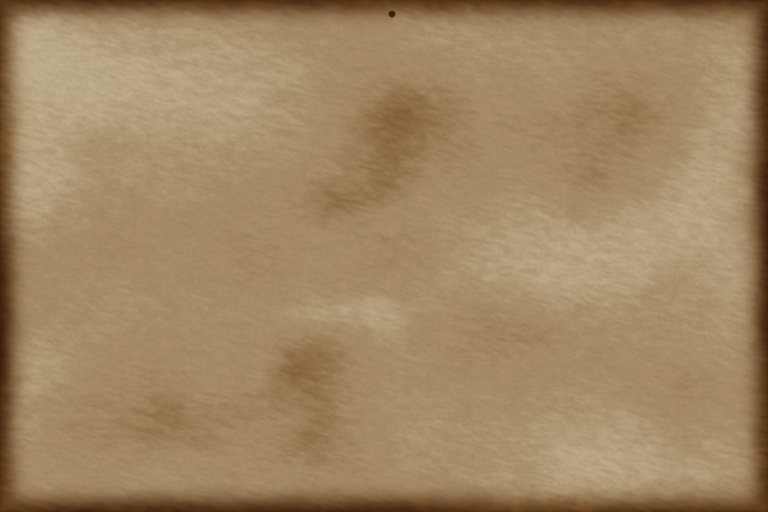
Write a WebGL 1 fragment shader that draws this texture.

```glsl
precision highp float;
uniform vec2 u_resolution;

#define ASPECT 1.5
#define EDGE_WIDTH 0.042
#define CLOUD_AMOUNT 0.62
#define FIBRE_AMOUNT 0.13
#define GRAIN_AMOUNT 0.045
#define HOLE_RADIUS 0.0065
#define PALE vec3(0.735, 0.665, 0.535)
#define TAN vec3(0.645, 0.54, 0.395)
#define BROWN vec3(0.50, 0.355, 0.21)
#define BURNT vec3(0.27, 0.135, 0.04)

float hash(vec2 p) {
    vec3 q = fract(vec3(p.xyx) * 0.1031);
    q += dot(q, q.yzx + 33.33);
    return fract((q.x + q.y) * q.z);
}

float noise(vec2 p) {
    vec2 cell = floor(p);
    vec2 f = fract(p);
    f = f * f * (3.0 - 2.0 * f);
    float low = mix(hash(cell), hash(cell + vec2(1.0, 0.0)), f.x);
    float high = mix(hash(cell + vec2(0.0, 1.0)), hash(cell + 1.0), f.x);
    return mix(low, high, f.y);
}

float fbm(vec2 p) {
    float sum = 0.0;
    float weight = 0.5;
    for (int i = 0; i < 6; i++) {
        sum += weight * noise(p);
        p = mat2(1.6, 1.2, -1.2, 1.6) * p + 17.3;
        weight *= 0.52;
    }
    return sum;
}

// Soft elliptical patch, centred in 0..1 coordinates
float blot(vec2 uv, float x, float y, float rx, float ry) {
    vec2 d = (uv - vec2(x, y)) / vec2(rx, ry);
    return exp(-dot(d, d));
}

float stains(vec2 uv) {
    float s = 0.75 * blot(uv, 0.53, 0.75, 0.075, 0.12);
    s += 0.45 * blot(uv, 0.43, 0.63, 0.07, 0.06);
    s += 0.50 * blot(uv, 0.78, 0.78, 0.12, 0.09);
    s += 0.30 * blot(uv, 0.78, 0.65, 0.04, 0.04);
    s += 0.42 * blot(uv, 0.32, 0.51, 0.08, 0.12);
    s += 0.38 * blot(uv, 0.50, 0.49, 0.08, 0.07);
    s += 0.38 * blot(uv, 0.14, 0.51, 0.08, 0.07);
    s += 0.62 * blot(uv, 0.40, 0.28, 0.07, 0.09);
    s += 0.55 * blot(uv, 0.42, 0.14, 0.06, 0.09);
    s += 0.50 * blot(uv, 0.21, 0.19, 0.14, 0.11);
    s += 0.35 * blot(uv, 0.66, 0.34, 0.07, 0.07);
    s += 0.35 * blot(uv, 0.90, 0.23, 0.06, 0.07);
    return s;
}

float bleaching(vec2 uv) {
    float s = 0.50 * blot(uv, 0.08, 0.88, 0.13, 0.12);
    s += 0.35 * blot(uv, 0.29, 0.80, 0.13, 0.12);
    s += 0.35 * blot(uv, 0.04, 0.65, 0.07, 0.12);
    s += 0.35 * blot(uv, 0.05, 0.27, 0.05, 0.09);
    s += 0.30 * blot(uv, 0.47, 0.39, 0.10, 0.04);
    s += 0.35 * blot(uv, 0.76, 0.52, 0.17, 0.09);
    s += 0.45 * blot(uv, 0.80, 0.11, 0.14, 0.08);
    s += 0.35 * blot(uv, 0.94, 0.66, 0.06, 0.25);
    return s;
}

void main() {
    vec2 uv = gl_FragCoord.xy / u_resolution;
    vec2 p = uv * vec2(ASPECT, 1.0);

    // Mottled paper
    vec2 warp = vec2(fbm(p * 5.0 + 3.1), fbm(p * 5.0 + 41.7)) - 0.5;
    vec2 warped = uv + warp * vec2(0.09, 0.12);
    float cloud = fbm(p * vec2(4.5, 6.5) + warp * 0.8 + 9.0) - 0.5;
    float tone = 0.12 + bleaching(warped) - stains(warped) + CLOUD_AMOUNT * cloud;

    // Slanted fibres and fine grain
    vec2 slant = mat2(0.97, 0.24, -0.24, 0.97) * p;
    float fibre = noise(slant * vec2(38.0, 130.0)) + noise(slant * vec2(75.0, 210.0) + 5.0) - 1.0;
    float grain = noise(p * 260.0) - 0.5;
    tone += FIBRE_AMOUNT * fibre;
    vec3 color = mix(TAN, PALE, smoothstep(0.0, 0.75, tone));
    color = mix(color, BROWN, smoothstep(0.0, 0.95, -tone));
    color *= 1.0 + GRAIN_AMOUNT * (grain + 0.5 * fibre);

    // Scorched border, uneven along its length
    vec2 inset = min(p, vec2(ASPECT, 1.0) - p);
    float wobble = 0.014 * (fbm(p * 14.0 + 60.0) - 0.5);
    vec2 fade = exp(-pow(max(inset + wobble, 0.0) / (EDGE_WIDTH * 0.72), vec2(2.0)));
    float scorch = 1.0 - (1.0 - fade.x) * (1.0 - fade.y);
    float heat = 0.66 + 0.55 * (fbm(p * 7.0 + 80.0) - 0.5);
    heat += 0.24 * blot(uv, 0.0, 0.40, 0.06, 0.18);
    heat += 0.22 * blot(uv, 0.22, 0.0, 0.25, 0.08);
    heat += 0.20 * blot(uv, 1.0, 0.55, 0.06, 0.40);
    heat -= 0.26 * blot(uv, 0.70, 0.0, 0.09, 0.08);
    heat -= 0.14 * blot(uv, 0.0, 0.85, 0.06, 0.20);
    vec3 char_tone = mix(vec3(0.58, 0.41, 0.21), BURNT, clamp(heat, 0.0, 1.0));
    char_tone *= 1.0 + 0.14 * fibre;
    color = mix(color, char_tone, scorch * 0.96);
    color *= 1.0 - 0.22 * exp(-min(inset.x, inset.y) / 0.006);

    // Small pin hole
    float hole = length(p - vec2(0.7656, 0.9727)) - HOLE_RADIUS;
    float soft = 1.0 / u_resolution.y;
    color = mix(color, vec3(0.19, 0.09, 0.035), 0.9 * (1.0 - smoothstep(-soft, soft, hole)));

    gl_FragColor = vec4(color, 1.0);
}
```
